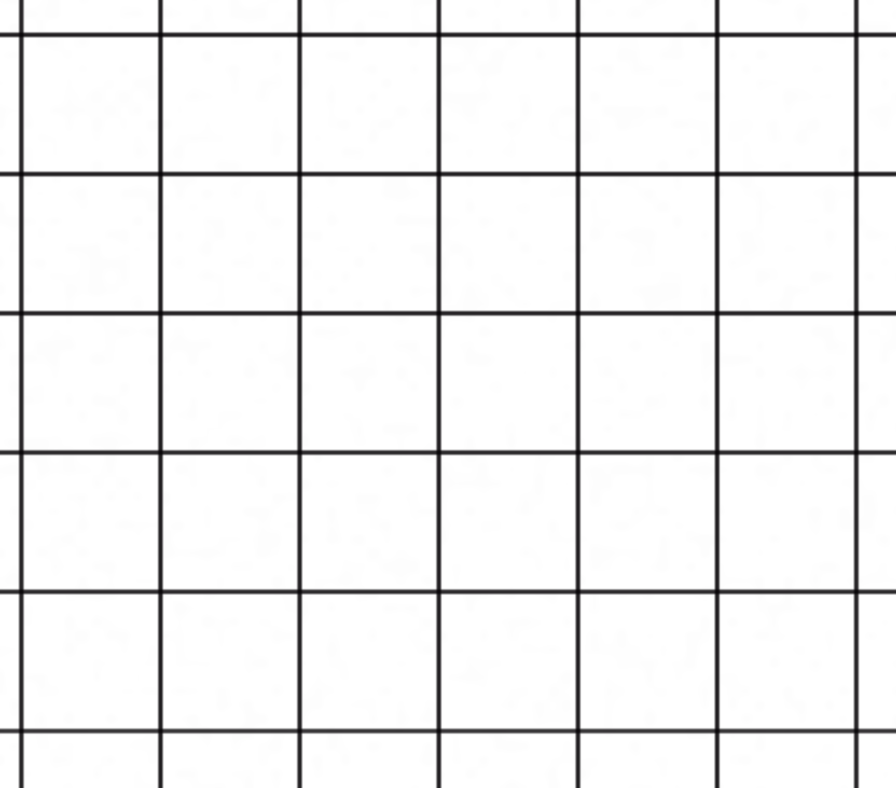
A WebGL 1 fragment shader for this pattern:

```glsl
precision mediump float;
// Square grid of thin, soft black lines on white paper: seven upright, six level.
// Each line is a smooth profile of the distance to the nearest grid line, with
// slightly uneven ink per line; crossings darken because the inks multiply.

uniform vec2 u_resolution;

// Lengths are fractions of the canvas height.
const vec2 PITCH = vec2(0.1766, 0.1767);
const vec2 FIRST_LINE = vec2(0.0271, 0.0723);
const float LINE_CORE = 0.0007;     // half width of the full-ink core
const float LINE_EDGE = 0.0049;     // half width where the ink fades out
const float UPRIGHT_INK = 0.87;
const float LEVEL_INK = 0.80;
const float LEVEL_INK_RISE = 0.02;  // level lines darken toward the top
const float INK_VARIATION = 0.05;
const float SMUDGE = 0.008;
const float SMUDGE_SCALE = 57.0;
const vec3 PAPER = vec3(1.0);
const vec3 INK = vec3(0.015, 0.005, 0.015);

float hash(vec2 p) {
  return fract(sin(dot(p, vec2(12.9898, 78.233))) * 43758.5453);
}

float valueNoise(vec2 p) {
  vec2 cell = floor(p);
  vec2 f = fract(p);
  f = f * f * (3.0 - 2.0 * f);
  float low = mix(hash(cell), hash(cell + vec2(1.0, 0.0)), f.x);
  float high = mix(hash(cell + vec2(0.0, 1.0)), hash(cell + vec2(1.0)), f.x);
  return mix(low, high, f.y);
}

// Ink coverage at a distance from a line's centre, never sharper than a pixel.
float lineProfile(float dist, float pixel) {
  return 1.0 - smoothstep(LINE_CORE, max(LINE_EDGE, LINE_CORE + pixel), dist);
}

void main() {
  float pixel = 1.0 / u_resolution.y;
  vec2 pos = gl_FragCoord.xy * pixel;

  // Nearest line on each axis and the distance to it
  vec2 gridPos = (pos - FIRST_LINE) / PITCH;
  vec2 lineIndex = floor(gridPos + 0.5);
  vec2 dist = abs(gridPos - lineIndex) * PITCH;

  // Uneven ink from line to line
  vec2 jitter = vec2(hash(vec2(lineIndex.x, 3.0)), hash(vec2(7.0, lineIndex.y))) - 0.5;
  vec2 strength = vec2(UPRIGHT_INK, LEVEL_INK + LEVEL_INK_RISE * lineIndex.y);
  strength += INK_VARIATION * jitter;

  float upright = strength.x * lineProfile(dist.x, pixel);
  float level = strength.y * lineProfile(dist.y, pixel);
  float coverage = 1.0 - (1.0 - upright) * (1.0 - level);

  // Barely visible smudges on the paper
  float smudge = SMUDGE * smoothstep(0.55, 0.95, valueNoise(pos * SMUDGE_SCALE));
  vec3 color = mix(PAPER - smudge, INK, coverage);
  gl_FragColor = vec4(color, 1.0);
}
```
